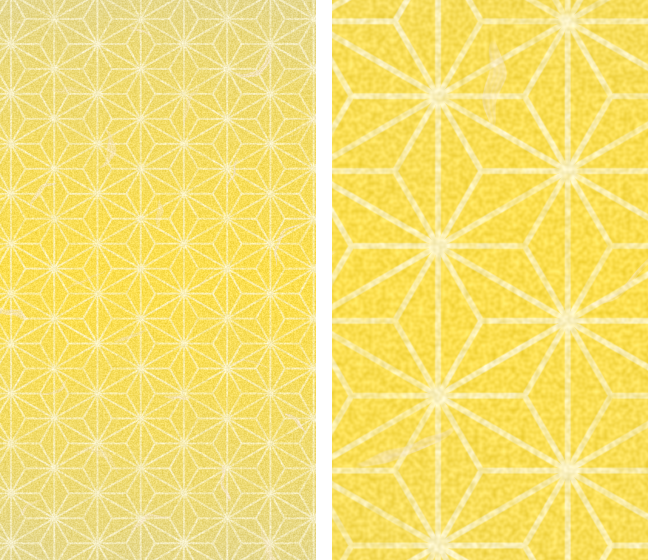
Left, the full canvas; right, a detail of the centre.
Write a WebGL 2 fragment shader that draws this pattern.

```glsl
#version 300 es
precision highp float;
// Pale hemp-leaf star lattice on yellow handmade paper with loose fibres.

#define STAR_PITCH 0.158            // vertical distance between stars, canvas widths
#define STAR_ORIGIN vec2(0.0347, 0.0530)
#define LINE_HALF_WIDTH 0.0031
#define LINE_OPACITY 0.60
#define GRAIN_SCALE 205.0
#define GRAIN_DEPTH 0.15
#define FIBRE_COUNT 24
#define WARM_YELLOW vec3(0.985, 0.872, 0.305)
#define DULL_STRAW vec3(0.895, 0.842, 0.545)
#define LINE_CREAM vec3(0.980, 0.962, 0.860)
#define FIBRE_CREAM vec3(0.965, 0.905, 0.780)

uniform vec2 u_resolution;
out vec4 fragColor;

const float PI = 3.14159265;

vec2 hash2(vec2 p) {
    vec3 q = fract(p.xyx * vec3(0.1031, 0.1030, 0.0973));
    q += dot(q, q.yzx + 33.33);
    return fract((q.xx + q.yz) * q.zy);
}

float gradientDot(vec2 cell, vec2 offset) {
    float angle = 2.0 * PI * hash2(cell).x;
    return dot(vec2(cos(angle), sin(angle)), offset);
}

float gradientNoise(vec2 p) {
    vec2 i = floor(p), f = fract(p);
    vec2 u = f * f * f * (f * (f * 6.0 - 15.0) + 10.0);
    vec2 e = vec2(1.0, 0.0);
    return mix(mix(gradientDot(i, f), gradientDot(i + e, f - e), u.x),
               mix(gradientDot(i + e.yx, f - e.yx), gradientDot(i + e.xx, f - e.xx), u.x), u.y);
}

// Offset from the nearest point of the triangular star lattice.
vec2 nearestStar(vec2 p) {
    vec2 period = STAR_PITCH * vec2(sqrt(3.0), 1.0);
    vec2 a = mod(p + 0.5 * period, period) - 0.5 * period;
    vec2 b = mod(p, period) - 0.5 * period;
    return dot(a, a) < dot(b, b) ? a : b;
}

// Distance to the twelve rays that leave each star.
float rayDistance(vec2 q) {
    float sector = PI / 6.0;
    float angle = mod(atan(q.y, q.x + 1e-7) + 0.5 * sector, sector) - 0.5 * sector;
    return length(q) * abs(sin(angle));
}

// Coverage of one curved, tapering strand.
float fibre(vec2 p, float id, float height, float pixel) {
    vec2 r = hash2(vec2(id, 7.0)), s = hash2(vec2(id, 19.0));
    vec2 centre = vec2(fract(0.85 + id * 0.618), (id + r.x) / float(FIBRE_COUNT) * height);
    float angle = PI * r.y;
    vec2 q = mat2(cos(angle), -sin(angle), sin(angle), cos(angle)) * (p - centre);
    q.y += 0.014 * gradientNoise(q * 22.0 + id * 5.3) - (s.x - 0.5) * 18.0 * q.x * q.x;
    float along = q.x / mix(0.035, 0.09, s.y);
    float taper = max(1.0 - along * along, 0.0);
    float width = 0.0015 + mix(0.0015, 0.010, pow(fract(s.x * 7.0 + r.y), 3.0)) * taper;
    float body = 1.0 - smoothstep(width - pixel, width + pixel, abs(q.y));
    float streak = 0.85 + 0.7 * gradientNoise(q * vec2(30.0, 300.0) + id);
    return body * smoothstep(0.0, 0.3, taper) * streak * mix(0.35, 0.95, fract(r.x * 5.0 + s.y));
}

void main() {
    vec2 p = gl_FragCoord.xy / u_resolution.x;
    float height = u_resolution.y / u_resolution.x;
    float pixel = 1.0 / u_resolution.x;

    // Paper: warm across the middle, duller toward top and bottom
    float edge = abs(2.0 * p.y / height - 1.0);
    float side = abs(2.0 * p.x - 1.0);
    float fade = pow(edge, 1.4) * (0.92 + 0.12 * side * side);
    fade += 0.12 * gradientNoise(p * 6.0);
    vec3 colour = mix(WARM_YELLOW, DULL_STRAW, clamp(fade, 0.0, 1.0));

    // Stars: thin rays and a soft bright knot at each centre
    vec2 q = nearestStar(p - STAR_ORIGIN);
    float soft = max(0.75 * pixel, 0.0012);
    float line = 1.0 - smoothstep(LINE_HALF_WIDTH - soft, LINE_HALF_WIDTH + soft, rayDistance(q));
    float wear = 1.0 + 0.5 * gradientNoise(p * 110.0) + 0.35 * gradientNoise(p * 9.0 + 40.0);
    float knot = 0.22 * exp(-dot(q, q) / 0.00013);
    colour = mix(colour, LINE_CREAM, clamp(line * LINE_OPACITY * wear + knot, 0.0, 0.8));

    // Loose fibres
    for (int i = 0; i < FIBRE_COUNT; i++) {
        float cover = fibre(p, float(i), height, max(0.75 * pixel, 0.001));
        colour = mix(colour, FIBRE_CREAM, clamp(cover, 0.0, 0.9));
    }

    // Fine paper grain, strongest in the blue channel
    float grain = gradientNoise(p * GRAIN_SCALE) + 0.6 * gradientNoise(p * GRAIN_SCALE * 0.45 + 17.0);
    colour += grain * GRAIN_DEPTH * vec3(0.4, 0.5, 1.0);

    fragColor = vec4(clamp(colour, 0.0, 1.0), 1.0);
}
```
